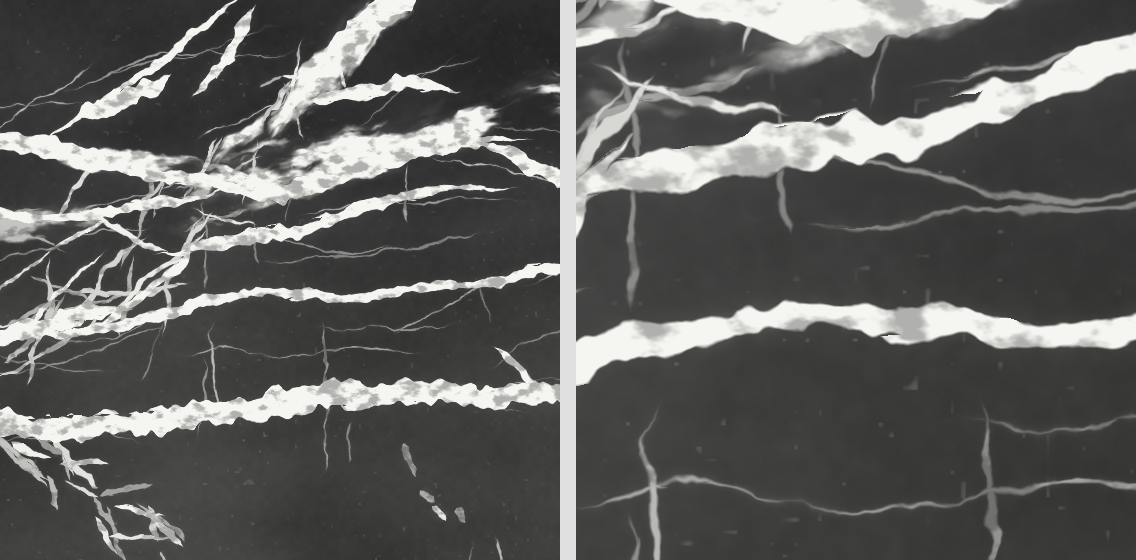
Left: the whole. Right: its middle third, enlarged.
Write a WebGL 2 fragment shader that draws this texture.

```glsl
#version 300 es
precision highp float;
// Polished black marble crossed by rough white calcite veins and hairline cracks.

#define STONE_LOW vec3(0.245, 0.245, 0.24)
#define STONE_HIGH vec3(0.19, 0.19, 0.192)
#define VEIL vec3(0.47, 0.47, 0.465)
#define CALCITE vec3(0.96, 0.96, 0.945)
#define CLOUDING 0.13
#define WANDER 0.26
#define ROUGHNESS 0.012
#define SOFTNESS 0.0013

uniform vec2 u_resolution;
out vec4 fragColor;

float hash(vec2 p) {
  vec3 q = fract(p.xyx * 0.1031);
  q += dot(q, q.yzx + 33.33);
  return fract((q.x + q.y) * q.z);
}

float noise(vec2 p) {
  vec2 i = floor(p), f = fract(p);
  f = f * f * (3.0 - 2.0 * f);
  return mix(mix(hash(i), hash(i + vec2(1, 0)), f.x),
             mix(hash(i + vec2(0, 1)), hash(i + 1.0), f.x), f.y);
}

float fbm(vec2 p) {
  float sum = 0.0, gain = 0.533;
  for (int i = 0; i < 4; i++) {
    sum += gain * noise(p);
    p = mat2(1.6, 1.2, -1.2, 1.6) * p + 7.3;
    gain *= 0.5;
  }
  return sum;
}

// Distance along and across the line from a to b
vec2 lineFrame(vec2 p, vec2 a, vec2 b) {
  vec2 dir = normalize(b - a), q = p - a;
  return vec2(dot(q, dir), dir.x * q.y - dir.y * q.x);
}

// Solid vein, tapered at both ends, with a wandering axis and uneven width
float vein(vec2 p, vec2 a, vec2 b, float width, float seed) {
  float len = length(b - a), reach = WANDER * min(len, 0.35);
  vec2 f = lineFrame(p, a, b);
  if (f.x < 0.0 || f.x > len || abs(f.y) > reach + 2.0 * width) return 0.0;
  float h = f.x / len;
  float s = abs(f.y + reach * (fbm(vec2(f.x * (3.0 + 1.0 / len), seed * 17.0)) - 0.5));
  float taper = smoothstep(0.0, 0.2, h) * (1.0 - smoothstep(0.7, 1.0, h));
  float w = width * taper * (0.4 + 1.2 * noise(vec2(f.x * 11.0, seed + 0.5)));
  w *= 0.65 + 0.7 * noise(vec2(f.x * 70.0, seed + step(0.0, f.y) * 9.0));
  float soft = max(SOFTNESS, 0.7 / u_resolution.y);
  float halo = 0.25 * taper * exp(-s / (0.6 * width + 0.001));
  return max(halo, (1.0 - smoothstep(w - soft, w + soft, s)) * smoothstep(0.0, soft, w));
}

// Broken band: x = white strands, y = grey veil
vec2 band(vec2 p, vec2 a, vec2 b, float width, float seed) {
  float len = length(b - a);
  vec2 f = lineFrame(p, a, b);
  f.y += 0.05 * (fbm(vec2(f.x * 5.0, seed)) - 0.5);
  float h = f.x / len;
  float w = width * (0.5 + noise(vec2(f.x * 8.0, seed + 3.5)));
  float core = 1.0 - smoothstep(0.1, 1.0, abs(f.y) / w);
  core *= smoothstep(0.0, 0.2, h) * (1.0 - smoothstep(0.85, 1.0, h));
  float strands = fbm(vec2(f.x * 11.0, f.y * 34.0) + seed);
  float white = smoothstep(0.64, 0.8, strands + 0.24 * core) * smoothstep(0.0, 0.2, core);
  return vec2(white, core * smoothstep(0.3, 0.6, strands));
}

// Random short veins spread around a centre; size = length, half width
float scatter(vec2 p, vec2 centre, float axis, vec2 spread, float jitter, vec2 size, int count, float seed) {
  float cover = 0.0;
  vec2 along = vec2(cos(axis), sin(axis)), across = vec2(-along.y, along.x);
  for (int i = 0; i < count; i++) {
    vec2 id = vec2(float(i), seed);
    vec2 r = vec2(hash(id), hash(id + 41.0)) - 0.5;
    vec2 mid = centre + along * r.x * spread.x + across * r.y * spread.y;
    float angle = axis + jitter * (hash(id + 83.0) - 0.5);
    vec2 arm = vec2(cos(angle), sin(angle)) * size.x * (0.25 + 0.5 * hash(id + 127.0));
    float strength = 0.5 + 0.5 * hash(id + 171.0);
    cover = max(cover, strength * vein(p, mid - arm, mid + arm, size.y, seed + float(i)));
  }
  return cover;
}

void main() {
  vec2 uv = gl_FragCoord.xy / u_resolution;
  vec2 p = uv + ROUGHNESS * (vec2(fbm(uv * 38.0), fbm(uv * 38.0 + 51.0)) - 0.5);

  // Clouded dark stone
  vec3 color = mix(STONE_LOW, STONE_HIGH, smoothstep(0.25, 0.85, uv.y));
  color += CLOUDING * (fbm(p * vec2(3.0, 4.5) + 4.0) - 0.5);
  color += 0.03 * (fbm(uv * 90.0) - 0.5);
  color += 0.14 * smoothstep(0.9, 1.0, noise(uv * 140.0)) * noise(uv * 9.0);

  // Long veins, from the bottom upward
  float v = vein(p, vec2(-0.4, 0.235), vec2(1.6, 0.32), 0.018, 1.0);
  v = max(v, vein(p, vec2(0.86, 0.36), vec2(1.1, 0.23), 0.006, 2.0));
  v = max(v, vein(p, vec2(-0.1, 0.38), vec2(1.3, 0.575), 0.008, 3.0));
  v = max(v, vein(p, vec2(-0.1, 0.375), vec2(0.25, 0.45), 0.02, 4.0));
  v = max(v, vein(p, vec2(0.15, 0.4), vec2(0.38, 0.6), 0.007, 5.0));
  v = max(v, vein(p, vec2(0.26, 0.555), vec2(0.95, 0.68), 0.009, 6.0));
  v = max(v, vein(p, vec2(-0.1, 0.61), vec2(0.45, 0.66), 0.007, 7.0));
  v = max(v, vein(p, vec2(-0.2, 0.78), vec2(0.5, 0.66), 0.013, 8.0));
  v = max(v, vein(p, vec2(0.3, 0.655), vec2(0.97, 0.745), 0.014, 9.0));
  v = max(v, vein(p, vec2(0.78, 0.75), vec2(1.2, 0.64), 0.012, 10.0));
  v = max(v, vein(p, vec2(0.07, 0.73), vec2(0.44, 1.04), 0.006, 11.0));
  v = max(v, vein(p, vec2(0.13, 0.79), vec2(0.31, 0.87), 0.017, 12.0));
  v = max(v, vein(p, vec2(0.36, 0.81), vec2(0.46, 1.0), 0.009, 13.0));
  v = max(v, vein(p, vec2(0.53, 0.81), vec2(0.83, 0.85), 0.009, 14.0));
  v = max(v, vein(p, vec2(0.57, 0.89), vec2(0.76, 1.05), 0.019, 15.0));

  // Hairlines, upright cracks, tangle, crumbs, diagonal clump, flakes
  v = max(v, 0.75 * scatter(p, vec2(0.55, 0.6), 0.2, vec2(1.1, 0.8), 0.8, vec2(0.42, 0.0014), 26, 20.0));
  v = max(v, 0.7 * scatter(p, vec2(0.6, 0.38), 1.55, vec2(0.8, 0.7), 0.5, vec2(0.15, 0.0016), 14, 60.0));
  v = max(v, scatter(p, vec2(0.14, 0.56), 0.5, vec2(0.4, 0.28), 2.2, vec2(0.18, 0.004), 24, 90.0));
  v = max(v, scatter(p, vec2(0.14, 0.13), -0.65, vec2(0.42, 0.09), 1.6, vec2(0.09, 0.0045), 26, 130.0));
  v = max(v, scatter(p, vec2(0.46, 0.77), 0.9, vec2(0.35, 0.12), 2.2, vec2(0.1, 0.003), 16, 170.0));
  v = max(v, scatter(p, vec2(0.78, 0.12), -0.9, vec2(0.16, 0.1), 0.5, vec2(0.05, 0.006), 4, 200.0));

  // Broken bands
  vec2 b = band(p, vec2(-0.2, 0.775), vec2(0.48, 0.67), 0.03, 31.0);
  b = max(b, band(p, vec2(0.3, 0.65), vec2(1.2, 0.86), 0.068, 32.0));
  b = max(b, band(p, vec2(0.37, 0.68), vec2(0.74, 1.04), 0.045, 33.0));
  b = max(b, 0.7 * band(p, vec2(-0.15, 0.6), vec2(0.42, 0.62), 0.06, 34.0));

  float grain = fbm(uv * vec2(45.0, 70.0) + 12.0);
  vec3 calcite = CALCITE * mix(0.72, 1.0, smoothstep(0.3, 0.52, grain));
  color = mix(color, VEIL, 0.6 * b.y);
  color = mix(color, calcite, max(v, b.x));
  fragColor = vec4(clamp(color, 0.0, 1.0), 1.0);
}
```
